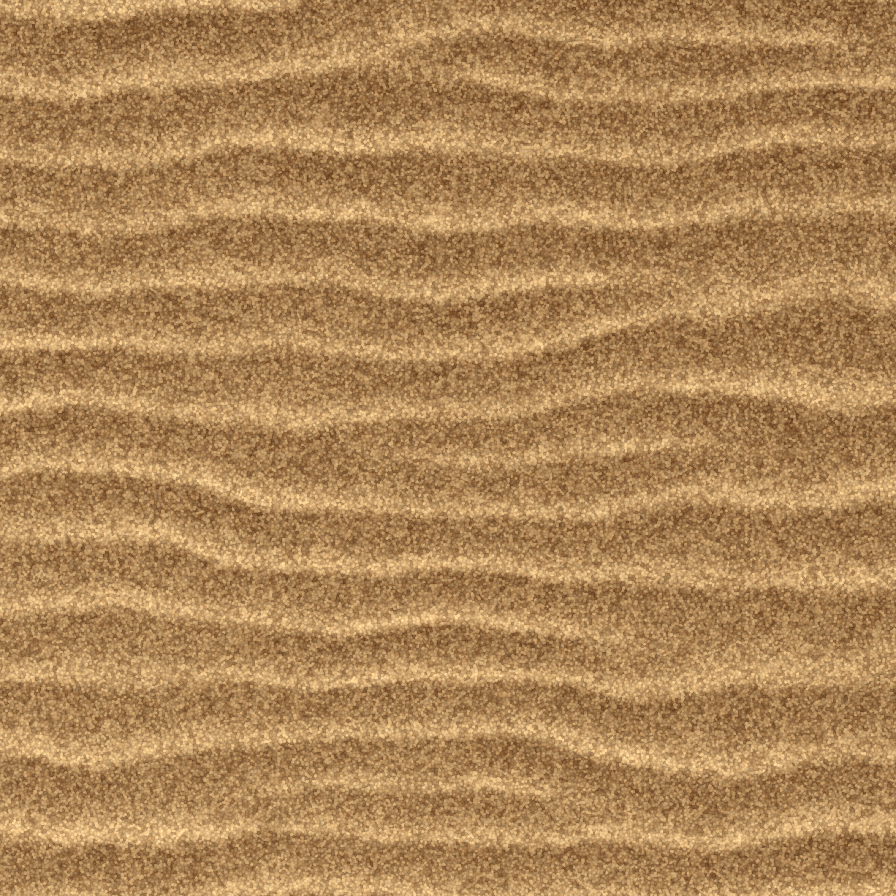
Write a WebGL 2 fragment shader that draws this texture.

```glsl
#version 300 es
precision highp float;

uniform vec2 u_resolution;
out vec4 fragColor;

#define RIPPLES 13.0
#define RIPPLE_CONTRAST 0.68
#define FORK_PAIRS 5
#define GRAINS 330.0
#define GRAIN_TONE 0.78
#define GRAIN_SHADE 0.42
#define GRAIN_FALLOFF 12.0
#define CLUMPS 150.0
#define CLUMP_TONE 0.30
#define BASE_TONE 0.22
#define SHADOW_SAND vec3(0.51, 0.355, 0.205)
#define LIT_SAND vec3(0.87, 0.71, 0.49)

const float TAU = 6.2831853;

vec3 hash3(vec2 p) {
    vec3 q = fract(p.xyx * vec3(0.1031, 0.1030, 0.0973));
    q += dot(q, q.yxz + 33.33);
    return fract((q.xxy + q.yzz) * q.zyx);
}

// Vertical meander of the ridges, in canvas heights
float meander(vec2 p) {
    return 0.014 * sin(TAU * (0.75 * p.x + 0.9 * p.y) + 2.6)
         + 0.009 * sin(TAU * (1.7 * p.x - 1.2 * p.y) + 0.7)
         + 0.005 * sin(TAU * (3.1 * p.x + 1.6 * p.y) + 4.1)
         + 0.003 * sin(TAU * (5.3 * p.x - 3.7 * p.y) + 1.9)
         + 0.001 * sin(TAU * (11.0 * p.x + 7.0 * p.y));
}

// Phase twist around one point where a ridge forks or ends
float fork(vec2 d) {
    return atan(d.y * 2.2, d.x) / TAU;
}

float forkFade(vec2 d) {
    return smoothstep(0.0, 0.07, length(d * vec2(0.8, 2.0)));
}

// Sharp lower edge, bright crest, long soft slope above it
float ridgeProfile(float phase) {
    float f = fract(phase);
    float slope = 0.38 * (1.0 - f) + 0.62 * exp(-18.0 * f * f);
    return mix(slope, 1.0, smoothstep(0.78, 1.0, f));
}

float ripples(vec2 p) {
    float phase = (p.y + meander(p)) * RIPPLES;
    float strength = 0.90 + 0.14 * sin(TAU * (1.3 * p.x + 2.1 * p.y))
                          + 0.10 * sin(TAU * (2.3 * p.x - 3.4 * p.y) + 1.0);
    for (int i = 0; i < FORK_PAIRS; i++) {
        vec3 h = hash3(vec2(float(i) + 3.0, 17.0));
        float row = (float(i) + 0.3 + 0.4 * h.y) / float(FORK_PAIRS);
        vec2 start = vec2(h.x * 0.8 - 0.05, row);
        vec2 end = start + vec2(0.28 + 0.3 * h.z, 0.03 * (h.y - 0.5));
        float turn = (i % 2 == 0) ? 1.0 : -1.0;
        phase += turn * (fork(p - start) - fork(p - end));
        strength *= forkFade(p - start) * forkFade(p - end);
    }
    return mix(0.38, ridgeProfile(phase), strength);
}

// Soft cellular grains: x = tone, y = hue shift, z = distance to the centre
vec3 grains(vec2 p) {
    vec2 cell = floor(p);
    vec2 local = p - cell;
    vec3 sum = vec3(0.0);
    for (int j = -1; j <= 1; j++) {
        for (int i = -1; i <= 1; i++) {
            vec2 offset = vec2(i, j);
            vec3 h = hash3(cell + offset + 71.0);
            vec2 d = offset + h.xy - local;
            float weight = exp(-GRAIN_FALLOFF * dot(d, d));
            sum += weight * vec3(h.z, fract(h.z * 57.0 + h.x), 1.0);
        }
    }
    float total = max(sum.z, 1e-6);
    float centreDistance = sqrt(max(-log(total) / GRAIN_FALLOFF, 0.0));
    return vec3(sum.xy / total - 0.5, centreDistance);
}

void main() {
    vec2 p = gl_FragCoord.xy / u_resolution.y;

    // Ripple light with a slow drift over the whole field
    float tone = BASE_TONE + RIPPLE_CONTRAST * ripples(p);
    tone += 0.12 * (0.5 - p.y) + 0.08 * (0.5 - p.x);

    // Grain tone, the shaded gaps between grains, and loose clumps of them
    vec3 grain = grains(p * GRAINS);
    tone += GRAIN_TONE * grain.x + GRAIN_SHADE * (0.36 - grain.z);
    tone += CLUMP_TONE * grains(p * CLUMPS + 9.0).x;

    vec3 colour = mix(SHADOW_SAND, LIT_SAND, tone);
    colour += grain.y * vec3(0.02, -0.01, -0.03);
    fragColor = vec4(clamp(colour, 0.0, 1.0), 1.0);
}
```
